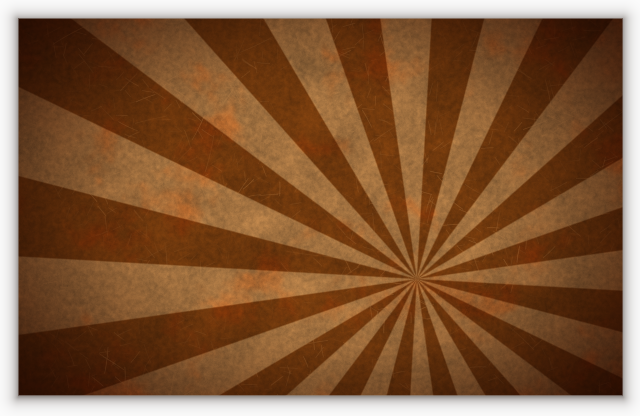
Reproduce this background procedurally as a WebGL 1 fragment shader.

```glsl
precision highp float;
// Worn paper sunburst: alternating rays fan out from an off-centre point on a
// framed panel with a soft drop shadow. Rays come from the polar angle; gradient
// noise adds stains and grain, hashed segments add scratches, a vignette ages it.
uniform vec2 u_resolution;

// Lengths are in canvas heights
const vec2 PANEL_CENTER = vec2(0.7705, 0.5025);
const vec2 PANEL_HALF = vec2(0.7260, 0.4530);
const vec2 BURST_CENTER = vec2(1.0020, 0.3293);
const float RAY_COUNT = 16.0;
const float RAY_PHASE = 0.0414;
const vec3 LIGHT_RAY = vec3(0.635, 0.445, 0.250);
const vec3 DARK_RAY = vec3(0.435, 0.220, 0.050);
const vec3 EDGE_TINT = vec3(0.33, 0.20, 0.12);
const vec3 SCRATCH_COLOR = vec3(0.76, 0.53, 0.30);
const vec3 RUST_TINT = vec3(1.12, 0.92, 0.72);
const vec3 MARGIN_COLOR = vec3(0.99);
const vec3 SHADOW_COLOR = vec3(0.60, 0.58, 0.57);
const float SHADOW_SIZE = 0.014;
const vec2 SHADOW_OFFSET = vec2(0.0, -0.003);
const float STAIN_AMOUNT = 0.20;
const float GRAIN_AMOUNT = 0.16;
const float SCRATCH_WIDTH = 0.0011;
const float SCRATCH_AMOUNT = 0.32;
const int SCRATCH_LAYERS = 6;

vec2 hash2(vec2 cell) {
  vec3 h = fract(cell.xyx * vec3(0.1031, 0.1030, 0.0973));
  h += dot(h, h.yzx + 33.33);
  return fract((h.xx + h.yz) * h.zy);
}

mat2 rotation(float angle) {
  float c = cos(angle), s = sin(angle);
  return mat2(c, s, -s, c);
}

float cornerSlope(vec2 cell, vec2 offset) {
  return dot(hash2(cell) * 2.0 - 1.0, offset);
}

float gradientNoise(vec2 p) {
  vec2 i = floor(p), f = fract(p);
  vec2 u = f * f * f * (f * (f * 6.0 - 15.0) + 10.0);
  vec2 e = vec2(1.0, 0.0);
  float low = mix(cornerSlope(i, f), cornerSlope(i + e, f - e), u.x);
  float high = mix(cornerSlope(i + e.yx, f - e.yx), cornerSlope(i + 1.0, f - 1.0), u.x);
  return mix(low, high, u.y);
}

float fbm(vec2 p) {
  float sum = 0.0, amplitude = 1.0;
  for (int i = 0; i < 4; i++) {
    sum += amplitude * gradientNoise(p);
    p = rotation(0.6) * p * 2.1 + 17.0;
    amplitude *= 0.6;
  }
  return sum;
}

float boxDistance(vec2 p, vec2 halfSize) {
  vec2 d = abs(p) - halfSize;
  return length(max(d, 0.0)) + min(max(d.x, d.y), 0.0);
}

// One short, randomly turned segment in each cell of every layer
float scratches(vec2 p, float pixel) {
  float sum = 0.0;
  for (int i = 0; i < SCRATCH_LAYERS; i++) {
    float layer = float(i);
    float scale = 7.0 + 3.0 * layer;
    vec2 q = rotation(layer * 1.7 + 0.4) * p * scale + layer * 31.0 + 40.0;
    vec2 cell = floor(q);
    vec2 seed = hash2(cell + 5.0);
    vec2 local = fract(q) - 0.5 - 0.3 * (hash2(cell) - 0.5);
    local = rotation(seed.x * 6.2832) * local;
    local.y += 0.25 * (seed.y - 0.5) * local.x * local.x;
    float halfLength = 0.10 + 0.22 * seed.y;
    float d = length(vec2(max(abs(local.x) - halfLength, 0.0), local.y)) / scale;
    sum += seed.y * (1.0 - smoothstep(0.0, SCRATCH_WIDTH + 0.5 * pixel, d));
  }
  return min(sum, 1.0);
}

void main() {
  float pixel = 1.0 / u_resolution.y;
  vec2 p = gl_FragCoord.xy * pixel;
  vec2 panelPos = p - PANEL_CENTER;

  // Rays, blending together where they meet
  vec2 ray = p - BURST_CENTER;
  float angle = atan(ray.y, ray.x) - RAY_PHASE;
  float rayEdge = cos(RAY_COUNT * angle) * length(ray) / RAY_COUNT;
  vec3 color = mix(DARK_RAY, LIGHT_RAY, smoothstep(-pixel, pixel, rayEdge));

  // Stains, grain and scratches
  float stain = fbm(p * 9.0 + 20.0);
  float grain = fbm(p * 75.0 + 50.0);
  color *= 1.0 + STAIN_AMOUNT * stain + GRAIN_AMOUNT * grain;
  float rust = smoothstep(0.05, 0.6, fbm(p * 5.0 + 70.0));
  color *= mix(vec3(1.0), RUST_TINT, rust);
  float wear = smoothstep(-0.4, 0.5, gradientNoise(p * 6.0 + 90.0));
  color = mix(color, SCRATCH_COLOR, SCRATCH_AMOUNT * wear * scratches(p, pixel));

  // Vignette
  float edge = length(panelPos / PANEL_HALF * vec2(1.0, 0.87)) + 0.06 * stain;
  color *= mix(vec3(1.0), EDGE_TINT, smoothstep(0.45, 1.45, edge));

  // Margin and drop shadow
  float shadowDist = max(boxDistance(panelPos - SHADOW_OFFSET, PANEL_HALF), 0.0);
  vec3 margin = mix(MARGIN_COLOR, SHADOW_COLOR, exp(-shadowDist / SHADOW_SIZE));
  float outside = smoothstep(-0.5 * pixel, 0.5 * pixel, boxDistance(panelPos, PANEL_HALF));
  gl_FragColor = vec4(mix(color, margin, outside), 1.0);
}
```
